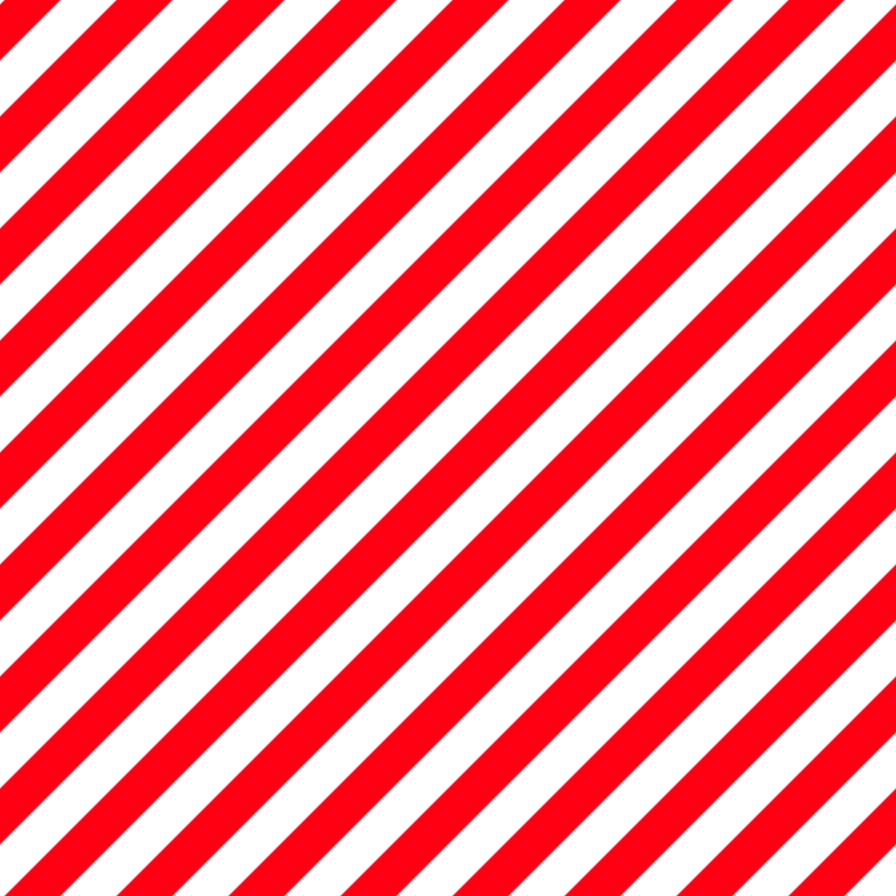
Write a Shadertoy shader that draws this pattern.

```glsl
// Seamless red and white diagonal stripes rising to the right.

const vec3  RED = vec3(1.0, 0.0, 0.07);
const vec3  WHITE = vec3(1.0);
const float REPEATS = 8.0;          // whole number, so the canvas tiles
const float STRIPE_CENTER = 0.29;   // phase of the red band within a repeat
const float STRIPE_WIDTH = 0.5;     // red share of a repeat
const float EDGE_SOFTNESS = 0.0035; // least edge blend, in canvas units

// Signed distance to the red band, in canvas units along x; negative inside.
float stripeDistance(vec2 uv) {
    float phase = fract(REPEATS * (uv.x - uv.y) - STRIPE_CENTER + 0.5) - 0.5;
    return (abs(phase) - 0.5 * STRIPE_WIDTH) / REPEATS;
}

void mainImage(out vec4 fragColor, in vec2 fragCoord) {
    vec2 uv = fragCoord / iResolution.xy;

    // Blend across at least one pixel's diagonal extent.
    float pixelSpan = 1.0 / iResolution.x + 1.0 / iResolution.y;
    float blend = max(EDGE_SOFTNESS, pixelSpan);
    float coverage = clamp(0.5 - stripeDistance(uv) / blend, 0.0, 1.0);

    fragColor = vec4(mix(WHITE, RED, coverage), 1.0);
}
```
